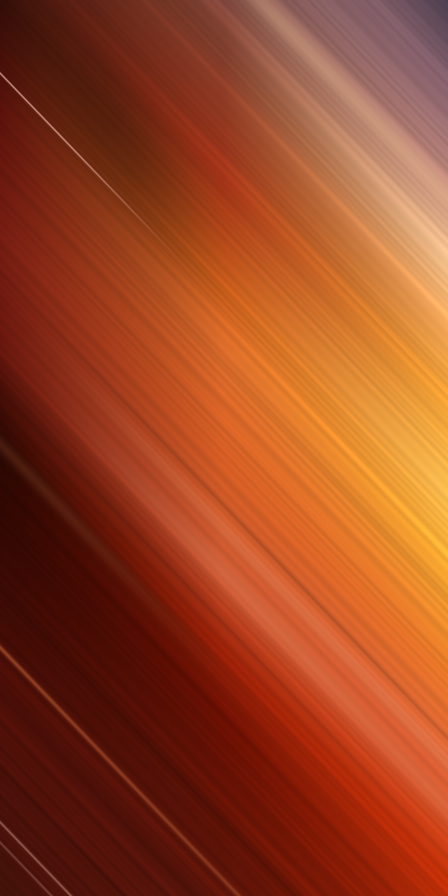
This background is drawn by a WebGL 1 fragment shader. Its source:

```glsl
precision highp float;
uniform vec2 u_resolution;

const float SLOPE = 1.04;          // tilt of every streak
const float ASPECT = 2.0;          // canvas height in widths
const float SPAN = 3.04;           // range of the across coordinate
const int STREAK_COUNT = 56;
const float STREAK_STRENGTH = 0.20;
const float GRAIN_STRENGTH = 0.022;
const vec3 HAIRLINE = vec3(0.85, 0.62, 0.56);
const vec3 EMBER = vec3(0.75, 0.36, 0.20);
const vec3 ROSE = vec3(0.92, 0.56, 0.40);
const vec3 CREAM = vec3(0.90, 0.72, 0.55);
const vec3 BRONZE = vec3(0.42, 0.21, 0.12);

float hash(float n) {
  return fract(sin(n * 12.9898) * 4375.85);
}

// Soft line across the streak direction, never thinner than a pixel
float band(float d, float center, float width) {
  float w = max(width, 1.0 / u_resolution.x);
  float k = (d - center) / w;
  return exp(-k * k);
}

// Fades one gradient stop into the next
vec3 stop(vec3 base, vec3 next, float from, float to, float d) {
  return mix(base, next, clamp((d - from) / (to - from), 0.0, 1.0));
}

// Gradient along the shadowed left edge
vec3 leftRamp(float d) {
  vec3 c = stop(vec3(0.26, 0.07, 0.04), vec3(0.31, 0.06, 0.03), 0.0, 0.40, d);
  c = stop(c, vec3(0.20, 0.03, 0.01), 0.40, 0.80, d);
  c = stop(c, vec3(0.16, 0.025, 0.005), 0.80, 1.02, d);
  c = stop(c, vec3(0.41, 0.09, 0.05), 1.02, 1.24, d);
  c = stop(c, vec3(0.46, 0.11, 0.07), 1.24, 1.48, d);
  c = stop(c, vec3(0.36, 0.07, 0.04), 1.48, 1.74, d);
  c = stop(c, vec3(0.20, 0.05, 0.03), 1.74, 2.0, d);
  return stop(c, vec3(0.27, 0.12, 0.09), 2.0, 2.35, d);
}

// Gradient through the centre
vec3 middleRamp(float d) {
  vec3 c = stop(vec3(0.34, 0.08, 0.04), vec3(0.37, 0.07, 0.02), 0.40, 0.70, d);
  c = stop(c, vec3(0.42, 0.06, 0.01), 0.70, 0.92, d);
  c = stop(c, vec3(0.61, 0.13, 0.03), 0.92, 1.07, d);
  c = stop(c, vec3(0.79, 0.34, 0.19), 1.07, 1.25, d);
  c = stop(c, vec3(0.83, 0.36, 0.14), 1.25, 1.48, d);
  c = stop(c, vec3(0.87, 0.43, 0.17), 1.48, 1.75, d);
  c = stop(c, vec3(0.82, 0.38, 0.11), 1.75, 1.87, d);
  c = stop(c, vec3(0.64, 0.20, 0.09), 1.87, 2.12, d);
  c = stop(c, vec3(0.50, 0.24, 0.17), 2.12, 2.40, d);
  return stop(c, vec3(0.45, 0.32, 0.34), 2.40, 2.75, d);
}

// Gradient along the glowing right edge
vec3 rightRamp(float d) {
  vec3 c = stop(vec3(0.52, 0.11, 0.02), vec3(0.77, 0.19, 0.03), 0.70, 1.08, d);
  c = stop(c, vec3(0.87, 0.39, 0.22), 1.08, 1.33, d);
  c = stop(c, vec3(0.91, 0.46, 0.16), 1.33, 1.52, d);
  c = stop(c, vec3(0.97, 0.67, 0.19), 1.52, 1.78, d);
  c = stop(c, vec3(0.98, 0.74, 0.31), 1.78, 1.94, d);
  c = stop(c, vec3(0.95, 0.63, 0.20), 1.94, 2.15, d);
  c = stop(c, vec3(0.94, 0.64, 0.33), 2.15, 2.30, d);
  c = stop(c, vec3(0.95, 0.75, 0.55), 2.30, 2.46, d);
  c = stop(c, vec3(0.74, 0.52, 0.48), 2.46, 2.65, d);
  c = stop(c, vec3(0.56, 0.40, 0.44), 2.65, 2.82, d);
  return stop(c, vec3(0.29, 0.24, 0.31), 2.82, SPAN, d);
}

// Scattered light and dark streaks, each with its own reach
float streaks(float d, float x) {
  float sum = 0.0;
  for (int i = 0; i < STREAK_COUNT; i++) {
    float id = float(i) + 1.0;
    float width = mix(0.004, 0.028, pow(hash(id + 71.3), 2.0));
    float reach = (x - hash(id + 23.7)) / 0.55;
    sum += (hash(id + 47.1) - 0.45) * exp(-reach * reach)
         * band(d, SPAN * hash(id), width);
  }
  return sum;
}

// Fine brushed grain from layered sines
float grain(float d) {
  return sin(d * 263.0 + 3.0 * sin(d * 37.0))
       + 0.8 * sin(d * 171.0 + 2.0 * sin(d * 53.0))
       + 0.6 * sin(d * 89.0 + 2.0 * sin(d * 19.0));
}

void main() {
  vec2 p = gl_FragCoord.xy / u_resolution * vec2(1.0, ASPECT);
  float x = p.x;
  float d = SLOPE * x + p.y;

  // Base light, with a dark hollow at the upper left
  vec3 color = mix(leftRamp(d), middleRamp(d), clamp(2.0 * x, 0.0, 1.0));
  color = mix(color, rightRamp(d), clamp(2.0 * x - 1.0, 0.0, 1.0));
  float hollow = (x - 0.27) / 0.17;
  color *= 1.0 - 0.28 * band(d, 1.96, 0.17) * exp(-hollow * hollow);

  // Brushed texture, stronger in the lower shadows
  float contrast = mix(2.0, 1.0, smoothstep(0.2, 1.2, d));
  color *= 1.0 + contrast * (STREAK_STRENGTH * streaks(d, x) + GRAIN_STRENGTH * grain(d));

  // Broad pale bands
  float rightward = smoothstep(0.05, 0.6, x);
  color = mix(color, ROSE, 0.32 * rightward * (band(d, 1.34, 0.022) + band(d, 1.235, 0.035)));
  color = mix(color, CREAM, 0.38 * smoothstep(0.35, 0.65, x) * band(d, 2.60, 0.035));
  color = mix(color, BRONZE, 0.45 * (1.0 - smoothstep(0.1, 0.6, x)) * band(d, 1.01, 0.02));

  // Thin bright lines
  color = mix(color, HAIRLINE, 0.85 * (1.0 - smoothstep(0.12, 0.42, x)) * band(d, 1.837, 0.003));
  color = mix(color, EMBER, 0.65 * (1.0 - 0.5 * x) * band(d, 0.555, 0.007));
  color = mix(color, HAIRLINE, 0.5 * (band(d, 0.165, 0.004) + 0.6 * band(d, 0.12, 0.004)));

  gl_FragColor = vec4(clamp(color, 0.0, 1.0), 1.0);
}
```
